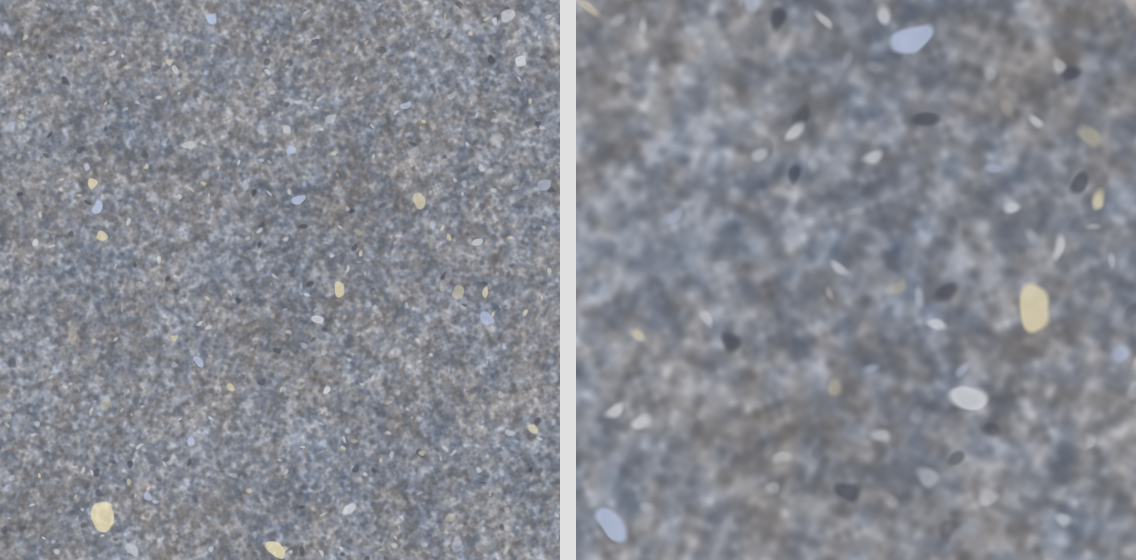
Left: the whole. Right: its middle third, enlarged.
Give the GLSL for this texture, as a WebGL 1 fragment shader.

```glsl
precision highp float;
// Fine-grained grey stone: octaves of turned value noise form the mottled grain,
// with faint warm and cool tints, then sparse soft-edged dark pits, pale flecks,
// larger chips and a rare cream pebble are scattered over it on jittered grids.

uniform vec2 u_resolution;

// Colours
const vec3 STONE = vec3(0.518, 0.528, 0.558);
const vec3 PIT = vec3(0.27, 0.28, 0.32);
const vec3 PALE = vec3(0.83, 0.84, 0.86);
const vec3 BLUISH = vec3(0.72, 0.77, 0.88);
const vec3 CREAM = vec3(0.87, 0.83, 0.70);
const vec3 WARM_SHIFT = vec3(0.030, 0.004, -0.030);

// Grain: cells across the canvas and strength of each octave
const float FINE_CELLS = 205.0;
const float GRAIN_CELLS = 122.0;
const float CLUMP_CELLS = 62.0;
const float PATCH_CELLS = 10.0;
const float FINE_GAIN = 0.055;
const float GRAIN_GAIN = 0.095;
const float CLUMP_GAIN = 0.065;
const float PATCH_GAIN = 0.028;
const float SKEW = 1.5;            // lengthens the bright tail

// Scattered pieces: (cells across, share of cells filled, largest radius)
const vec3 PITS = vec3(36.0, 0.09, 0.0070);
const vec3 FLECKS = vec3(58.0, 0.12, 0.0052);
const vec3 CHIPS = vec3(23.0, 0.09, 0.0120);
const vec3 PEBBLES = vec3(5.0, 0.08, 0.0260);
const float EDGE = 0.0022;         // half width of a soft edge
const float RAGGED = 0.0035;       // how far outlines are pushed about

float hash(vec2 p) {
  vec3 q = fract(vec3(p.xyx) * 0.1031);
  q += dot(q, q.yzx + 33.33);
  return fract((q.x + q.y) * q.z);
}

vec2 hash2(vec2 p) {
  return vec2(hash(p), hash(p + 57.3));
}

mat2 turn(float angle) {
  float c = cos(angle), s = sin(angle);
  return mat2(c, s, -s, c);
}

// Value noise from -1 to 1
float noise(vec2 p) {
  vec2 cell = floor(p);
  vec2 f = fract(p);
  f = f * f * (3.0 - 2.0 * f);
  float low = mix(hash(cell), hash(cell + vec2(1.0, 0.0)), f.x);
  float high = mix(hash(cell + vec2(0.0, 1.0)), hash(cell + vec2(1.0, 1.0)), f.x);
  return 2.0 * mix(low, high, f.y) - 1.0;
}

// Noise on its own turned and shifted lattice
float layer(vec2 p, float cells, float seed) {
  return noise(turn(seed) * p * cells + 300.0 + 71.0 * seed);
}

// One stretched piece in some cells: x = coverage, y = random value of the piece
vec2 scatter(vec2 p, vec3 kind, float seed) {
  vec2 grid = turn(seed) * p * kind.x + 100.0;
  vec2 id = floor(grid) + 19.0 * seed;
  float present = step(hash(id + 3.7), kind.y);
  float radius = kind.z * mix(0.55, 1.0, hash(id + 8.1));
  float room = max(0.0, 1.0 - 2.6 * kind.z * kind.x);
  vec2 centre = 0.5 + (hash2(id + 12.4) - 0.5) * room;
  vec2 d = turn(6.283 * hash(id + 21.9)) * (fract(grid) - centre) / kind.x;
  d *= vec2(0.85, mix(1.0, 1.5, hash(id + 31.6)));
  float cover = 1.0 - smoothstep(-EDGE, EDGE, length(d) - radius);
  return vec2(present * cover, hash(id + 44.2));
}

// Most pieces are pale grey, some bluish and some cream
vec3 mineral(float pick) {
  vec3 tint = mix(PALE, BLUISH, smoothstep(0.55, 0.75, pick));
  return mix(tint, CREAM, step(0.82, pick));
}

void main() {
  vec2 p = gl_FragCoord.xy / min(u_resolution.x, u_resolution.y);

  // Mottled grain
  float grain = FINE_GAIN * layer(p, FINE_CELLS, 0.4)
              + GRAIN_GAIN * layer(p, GRAIN_CELLS, 1.1)
              + CLUMP_GAIN * layer(p, CLUMP_CELLS, 2.3)
              + PATCH_GAIN * layer(p, PATCH_CELLS, 0.7);
  grain += SKEW * grain * grain;
  float warmth = 0.6 * layer(p, 80.0, 1.7) + 0.5 * layer(p, 17.0, 2.9);
  vec3 colour = STONE + grain + WARM_SHIFT * warmth;

  // Scattered pieces with ragged outlines
  vec2 push = vec2(layer(p, 75.0, 3.1), layer(p, 75.0, 4.2));
  vec2 q = p + RAGGED * push;
  vec2 pit = scatter(q, PITS, 0.9);
  vec2 fleck = scatter(q, FLECKS, 0.3);
  vec2 chip = scatter(q, CHIPS, 1.4);
  vec2 pebble = scatter(q, PEBBLES, 0.2);
  colour = mix(colour, PIT, pit.x * mix(0.2, 0.65, pit.y));
  colour = mix(colour, mineral(fleck.y), fleck.x * mix(0.2, 0.75, fract(fleck.y * 7.0)));
  colour = mix(colour, mineral(chip.y), chip.x * mix(0.2, 0.9, fract(chip.y * 5.0)));
  colour = mix(colour, CREAM + 0.3 * grain, pebble.x * 0.92);

  gl_FragColor = vec4(clamp(colour, 0.0, 1.0), 1.0);
}
```
